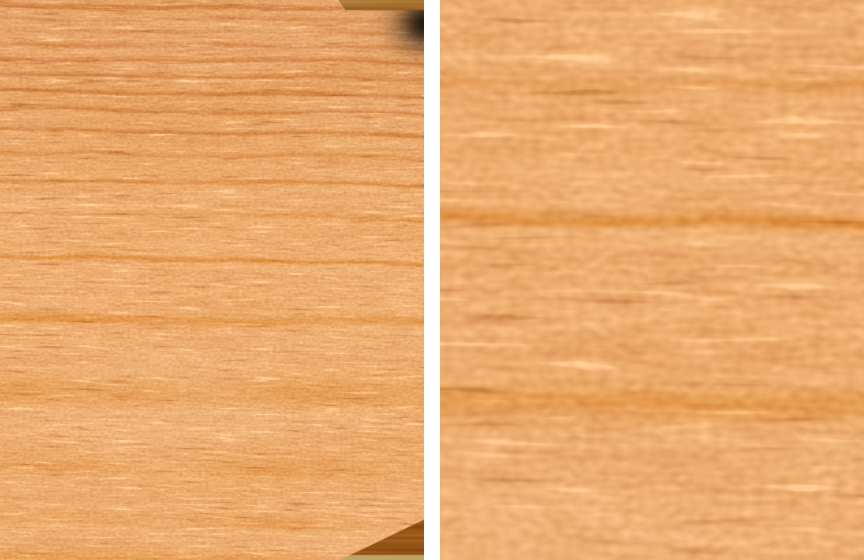
Left: the whole. Right: its middle third, enlarged.
This texture is drawn by a Shadertoy shader. Its source:

```glsl
// Pale orange planed wood with horizontal growth rings, and darker trim in the right-hand corners.

vec2 hashGradient(vec2 cell) {
    vec3 h = fract(cell.xyx * vec3(0.1031, 0.1030, 0.0973));
    h += dot(h, h.yzx + 33.33);
    return 2.0 * fract((h.xx + h.yz) * h.zy) - 1.0;
}

float gradientNoise(vec2 p) {
    vec2 i = floor(p), f = fract(p);
    vec2 u = f * f * f * (f * (f * 6.0 - 15.0) + 10.0);
    float a = dot(hashGradient(i), f);
    float b = dot(hashGradient(i + vec2(1, 0)), f - vec2(1, 0));
    float c = dot(hashGradient(i + vec2(0, 1)), f - vec2(0, 1));
    float d = dot(hashGradient(i + vec2(1, 1)), f - vec2(1, 1));
    return mix(mix(a, b, u.x), mix(c, d, u.x), u.y);
}

// Growth rings: crowded at the top, wide and soft lower down
float ringLines(vec2 p) {
    float depth = p.y - 0.018 * p.x
        + 0.016 * gradientNoise(p * vec2(2.5, 4.0))
        + 0.005 * gradientNoise(p * vec2(8.0, 22.0))
        + 0.0015 * gradientNoise(p * vec2(30.0, 90.0));
    float away = 0.68 - depth;
    float phase = 7.0 * depth - 30.0 * away * away * away + 40.6;
    float density = 7.0 + 90.0 * away * away;
    float offset = (fract(phase) - 0.5) / density;
    float soft = smoothstep(0.5, 0.72, depth) * (1.0 - 0.6 * smoothstep(0.76, 0.86, depth));
    float width = (0.0034 + 0.02 * soft) * (offset < 0.0 ? 1.4 : 0.9);
    float strength = 0.72 + 0.4 * hashGradient(vec2(floor(phase), 7.0)).x
        + 0.7 * gradientNoise(vec2(p.x * 5.0, floor(phase) * 3.7));
    return exp(-offset * offset / (width * width)) * max(strength, 0.1) * (1.0 - 0.3 * soft);
}

vec3 woodFace(vec2 p) {
    vec2 q = vec2(p.x, p.y - 0.025 * p.x * smoothstep(0.2, 0.8, p.y));
    float bands = gradientNoise(q * vec2(1.8, 9.0) + 3.0);
    float streaks = gradientNoise(q * vec2(4.0, 75.0) + 11.0);
    float fibres = gradientNoise(q * vec2(16.0, 190.0) + 29.0);
    float fineFibres = gradientNoise(q * vec2(45.0, 260.0) + 47.0);
    float grain = gradientNoise(p * vec2(150.0, 220.0) + 71.0);

    vec3 color = mix(vec3(0.905, 0.645, 0.410), vec3(0.930, 0.682, 0.440), smoothstep(0.05, 0.45, p.y));
    color += vec3(0.020, 0.045, 0.075) * bands;
    color += vec3(0.030, 0.055, 0.060) * streaks;

    // Orange latewood, deeper near the top
    vec3 latewood = mix(vec3(0.815, 0.510, 0.255), vec3(0.880, 0.570, 0.260), smoothstep(0.1, 0.5, p.y));
    color = mix(color, latewood, clamp(ringLines(p), 0.0, 0.95));

    // Pale glints and dark pores along the fibres
    color += vec3(0.045, 0.065, 0.075) * fibres;
    color += vec3(0.050, 0.060, 0.070) * fineFibres;
    color += vec3(0.055, 0.070, 0.080) * smoothstep(0.22, 0.5, fibres);
    color -= vec3(0.070, 0.080, 0.070) * smoothstep(0.25, 0.55, -fibres);
    return color + vec3(0.070, 0.075, 0.080) * grain;
}

void mainImage(out vec4 fragColor, in vec2 fragCoord) {
    // p.y runs downward from the top edge; side is the distance from the right edge
    float px = 1.0 / iResolution.y;
    vec2 p = vec2(fragCoord.x, iResolution.y - fragCoord.y) * px;
    float side = iResolution.x * px - p.x;

    vec3 color = woodFace(p);

    // Shadow under the upper trim
    vec2 s = vec2(side + 0.004, p.y - 0.042) / vec2(0.050, 0.043);
    color = mix(color, vec3(0.09, 0.07, 0.04), 0.95 * exp(-dot(s, s)));

    // Upper trim with a slanted end
    float topBar = max(p.y - 0.018, side - 0.153 + 0.7 * p.y);
    vec3 topColor = mix(vec3(0.70, 0.48, 0.22), vec3(0.58, 0.38, 0.13), smoothstep(0.004, 0.017, p.y));
    topColor += 0.06 * gradientNoise(p * vec2(6.0, 200.0));
    color = mix(color, topColor, 1.0 - smoothstep(-px, px, topBar));

    // Lower wedge of dark striped wood with a pale bottom edge
    float wedge = (1.0 - 0.48 * (0.150 - side) - p.y) * 0.9;
    vec3 wedgeColor = vec3(0.58, 0.33, 0.09)
        + vec3(0.20, 0.15, 0.07) * gradientNoise(p * vec2(3.0, 130.0));
    wedgeColor = mix(wedgeColor, vec3(0.74, 0.64, 0.40), smoothstep(0.991 - px, 0.991 + px, p.y));
    color = mix(color, wedgeColor, 1.0 - smoothstep(-px, px, wedge));

    fragColor = vec4(clamp(color, 0.0, 1.0), 1.0);
}
```
